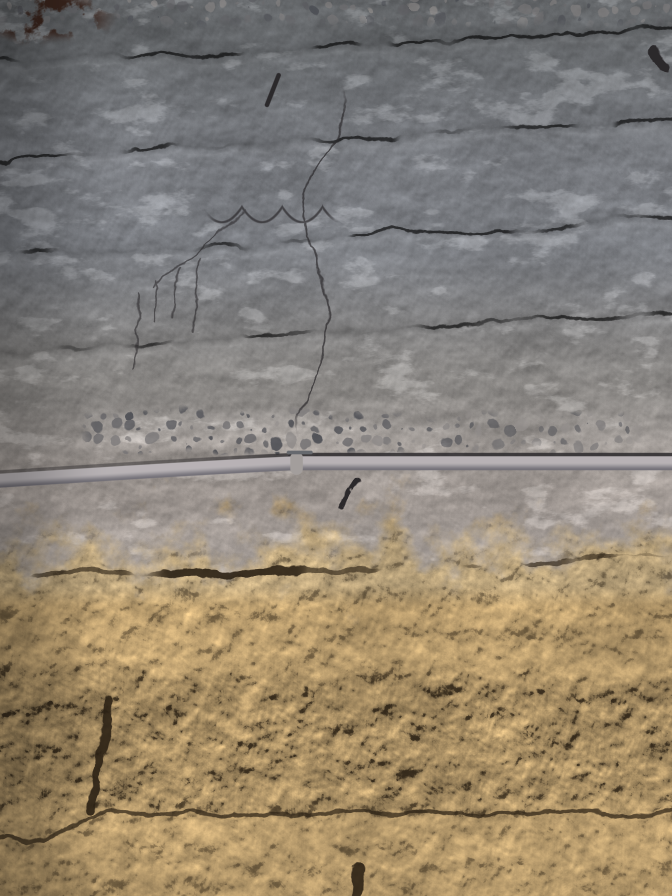
Reproduce this texture procedurally as a Shadertoy shader.

```glsl
// A weathered wall: grey board-marked concrete above, rough ochre masonry below,
// a pale cable between. Noise gives relief, cells give pebbles, and wobbled
// distances give seams, cracks and joints.
#define SEAM_GAP 0.105
#define SEAM_TILT 0.055
#define CABLE_Y 0.483
#define CABLE_RADIUS 0.0078
#define PLASTER_EDGE 0.39
#define STONE_RELIEF 1.7
#define OCHRE vec3(0.71, 0.6, 0.42)
#define SOIL vec3(0.17, 0.13, 0.08)
#define INK vec3(0.17, 0.16, 0.17)

float hash(vec2 p) { return fract(sin(dot(p, vec2(127.1, 311.7))) * 43758.5); }

float noise(vec2 p) {
  vec2 i = floor(p), f = fract(p);
  f *= f * (3.0 - 2.0 * f);
  return mix(mix(hash(i), hash(i + vec2(1, 0)), f.x),
             mix(hash(i + vec2(0, 1)), hash(i + 1.0), f.x), f.y);
}

float fbm(vec2 p) {
  float sum = 0.0, amp = 0.5;
  for (int i = 0; i < 5; i++) {
    sum += amp * noise(p);
    p = mat2(1.6, 1.2, -1.2, 1.6) * p + 7.3;
    amp *= 0.52;
  }
  return sum;
}

// Height difference under light from above
float relief(vec2 p, float scale) {
  return fbm(p * scale) - fbm((p + vec2(-0.0015, 0.004)) * scale);
}

float stroke(float dist, float radius) {
  float soft = 0.8 / iResolution.y;
  return 1.0 - smoothstep(radius - soft, radius + soft, abs(dist));
}

float line(vec2 p, vec2 a, vec2 b, float radius) {
  p -= a;
  b -= a;
  return stroke(length(p - b * clamp(dot(p, b) / dot(b, b), 0.0, 1.0)), radius);
}

float span(float a, float b, float soft, float v) {
  return smoothstep(a - soft, a + soft, v) * smoothstep(b + soft, b - soft, v);
}

// Scattered stones: coverage and random shade
vec2 pebbles(vec2 p) {
  vec2 found = vec2(0);
  for (int k = 0; k < 9; k++) {
    vec2 id = floor(p) + vec2(k % 3 - 1, k / 3 - 1);
    vec2 d = p - id - 0.2 - 0.6 * vec2(hash(id), hash(id + 19.0));
    float size = 0.1 + 0.4 * hash(id + 41.0);
    float cover = smoothstep(size, size - 0.12, length(d));
    if (cover > found.x) found = vec2(cover, hash(id + 5.0));
  }
  return found;
}

void mainImage(out vec4 fragColor, in vec2 fragCoord) {
  vec2 p = fragCoord / iResolution.xy * vec2(0.75, 1);
  float broad = fbm(p * vec2(7, 11)), fine = fbm(p * 95.0);
  vec2 wob = vec2(fbm(p * 32.0 + 3.0), fbm(p * 32.0 + 31.0)) - 0.5;
  vec2 w = p + wob * 0.016;

  // Concrete: cool above, warmer below
  vec3 col = mix(vec3(0.61, 0.58, 0.56), vec3(0.53, 0.52, 0.51), smoothstep(0.43, 0.59, p.y));
  col = mix(col, vec3(0.46, 0.47, 0.49), smoothstep(0.56, 0.74, p.y));
  col = mix(col, vec3(0.35, 0.36, 0.37), smoothstep(0.8, 1.0, p.y));
  col *= 0.76 + 0.22 * broad + 0.2 * fbm(p * vec2(12, 75)) + 0.4 * relief(p, 70.0) + 0.12 * fine;
  col += 0.11 * smoothstep(0.59, 0.74, fbm(p * vec2(25, 55) + 9.0));

  // Board seams
  for (float k = 0.0; k < 4.0; k++) {
    float d = w.y - 0.605 - SEAM_GAP * k - SEAM_TILT * p.x - 0.012 * noise(vec2(p.x * 7.0, k * 5.0));
    float broken = smoothstep(0.25, 0.6, noise(vec2(p.x * 24.0, k * 9.0)));
    col *= 1.0 - 0.55 * broken * stroke(d, 0.0018) - 0.13 * exp(-abs(d) * 150.0);
    col += 0.05 * exp(-abs(d + 0.009) * 190.0);
  }

  // Exposed pebbles and rust
  float expose = span(0.496, 0.538, 0.01, p.y + wob.y * 0.03) * span(0.1, 0.72, 0.03, p.x);
  expose *= 1.0 - 0.5 * smoothstep(0.38, 0.46, p.x);
  expose = max(expose, 0.5 * smoothstep(0.955, 0.985, p.y));
  vec2 stone = pebbles(w * 66.0);
  vec3 shade = mix(vec3(0.24, 0.25, 0.28), vec3(0.6, 0.58, 0.57), stone.y);
  col = mix(col * (1.0 + 0.12 * expose), shade, stone.x * smoothstep(0.1, 0.7, expose) * 0.8);
  float rust = smoothstep(0.06, 0.03, length((w - vec2(0.05, 0.985)) * vec2(0.7, 1.6)));
  col = mix(col, vec3(0.22, 0.14, 0.11), rust * smoothstep(0.42, 0.54, fbm(p * 42.0)));

  // Hairline crack, strands and splinters
  float crackX = 0.344 + 0.028 * noise(vec2(p.y * 14.0, 2)) + 0.014 * sin(p.y * 25.0 - 14.5);
  float ink = 0.7 * stroke(w.x - crackX, 0.0011) * span(0.53, 0.89, 0.02, p.y);
  float cusp = 2.0 * fract(p.x / 0.045) - 1.0;
  float web = stroke((p.y - 0.752 - 0.017 * cusp * cusp) / (1.0 + abs(cusp)), 0.0011);
  ink = max(ink, 0.7 * web * span(0.235, 0.372, 0.008, p.x));
  ink = max(ink, 0.6 * line(w, vec2(0.275, 0.764), vec2(0.172, 0.68), 0.001));
  for (float k = 0.0; k < 4.0; k++) {
    vec2 top = vec2(0.154 + 0.023 * k, 0.675 + 0.012 * k);
    ink = max(ink, 0.6 * line(w, top, top - vec2(0.006, 0.09 - 0.06 * hash(vec2(k, 3))), 0.001));
  }
  ink = max(ink, line(p, vec2(0.298, 0.883), vec2(0.311, 0.916), 0.0025));
  ink = max(ink, line(w, vec2(0.731, 0.944), vec2(0.744, 0.927), 0.005));
  ink = max(ink, line(w, vec2(0.397, 0.468), vec2(0.382, 0.437), 0.003) * smoothstep(0.35, 0.5, fine));
  col = mix(col, INK, ink);

  // Masonry with lit ridges and shaded pits
  float bump = relief(p + wob * 0.006, 46.0);
  float block = span(0.1, 0.245, 0.018, p.y + wob.y * 0.04);
  vec3 rough = OCHRE * (0.84 + 0.32 * broad - 0.13 * block);
  rough = mix(rough, vec3(0.72, 0.66, 0.54), 0.45 * span(0.335, 0.42, 0.015, p.y));
  rough *= 0.83 + STONE_RELIEF * bump * (0.55 + 0.45 * block) + 0.35 * fine;
  rough = mix(rough, SOIL, smoothstep(0.055, 0.17, -bump) * (0.35 + 0.45 * block));
  col = mix(col, rough, smoothstep(0.04, -0.04, p.y - PLASTER_EDGE + wob.y * 0.16));

  // Ledge crack and block joints
  float open = max(span(0.17, 0.35, 0.02, p.x), 0.7 * smoothstep(0.3, 0.6, noise(p.xx * 18.0)));
  float gap = open * stroke(w.y - 0.361 - 0.017 * smoothstep(0.35, 0.75, p.x), 0.0042 * open);
  gap = max(gap, 0.8 * stroke(w.y - 0.064 - 0.028 * smoothstep(0.03, 0.12, p.x), 0.0022));
  gap = max(gap, line(w, vec2(0.104, 0.097), vec2(0.123, 0.224), 0.0045));
  gap = max(gap, line(w, vec2(0.398, 0), vec2(0.398, 0.03), 0.005));
  col = mix(col, SOIL, gap * 0.9);

  // Cable, shadow and clip
  float rise = p.y - CABLE_Y + 0.0195 * pow(max(0.0, 1.0 - p.x / 0.33), 1.1);
  col = mix(col, INK, mix(0.45, 0.85, smoothstep(0.2, 0.36, p.x)) * stroke(rise - 0.0088, 0.0028));
  vec3 sheath = mix(vec3(0.45, 0.44, 0.47), vec3(0.72, 0.7, 0.71), smoothstep(-CABLE_RADIUS, 0.001, rise));
  col = mix(col, sheath, stroke(rise, CABLE_RADIUS));
  col = mix(col, vec3(0.64, 0.62, 0.61), line(p, vec2(0.331, 0.477), vec2(0.331, 0.489), 0.007));
  col = mix(col, vec3(0.4, 0.41, 0.43), line(p, vec2(0.322, 0.495), vec2(0.347, 0.495), 0.002));

  // Left falloff
  col *= 1.0 - 0.24 * smoothstep(0.13, 0.0, p.x);
  fragColor = vec4(clamp(col, 0.0, 1.0), 1);
}
```
